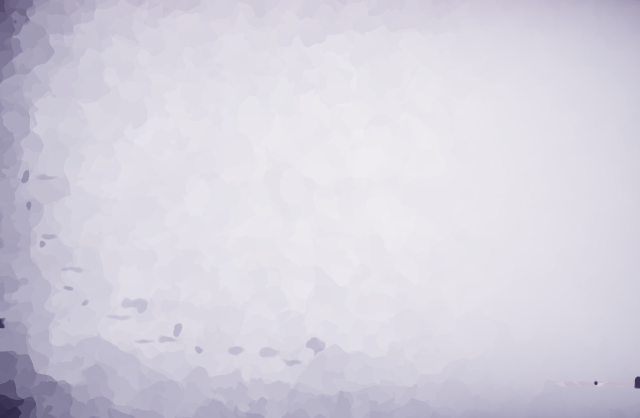
Reproduce this background procedurally as a WebGL 1 fragment shader.

```glsl
precision highp float;
// A pale lavender painted wall: an off-centre glow inside a dark, uneven vignette.
// Two layers of warped cells break the tone into dabs that fade out to the right;
// an arc of dark chips and a thin pink streak finish the lower part.

uniform vec2 u_resolution;

#define GLOW_CENTER vec2(0.60, 0.60)
#define GLOW_SIZE vec2(0.30, 0.42)
#define BASE_TONE 0.885
#define GLOW_GAIN 0.042
#define VIGNETTE_GAIN 1.12
#define COARSE_CELLS 12.0
#define FINE_CELLS 25.0
#define DAB_CONTRAST 0.034
#define CHIP_COUNT 18
#define CHIP_DEPTH 0.15
#define STREAK_Y 0.082

float aspect;

vec2 hash2(vec2 p) {
  vec2 k = vec2(dot(p, vec2(127.1, 311.7)), dot(p, vec2(269.5, 183.3)));
  return fract(sin(k) * 43758.5);
}

float gradientNoise(vec2 p) {
  vec2 i = floor(p), f = fract(p);
  vec2 u = f * f * (3.0 - 2.0 * f);
  vec2 e = vec2(1.0, 0.0);
  float a = dot(hash2(i) - 0.5, f);
  float b = dot(hash2(i + e.xy) - 0.5, f - e.xy);
  float c = dot(hash2(i + e.yx) - 0.5, f - e.yx);
  float d = dot(hash2(i + e.xx) - 0.5, f - e.xx);
  return 2.0 * mix(mix(a, b, u.x), mix(c, d, u.x), u.y);
}

vec2 warp(vec2 p) {
  return vec2(gradientNoise(p), gradientNoise(p + 37.4));
}

// Darkening from the four edges and, more strongly, the corners
float vignette(vec2 uv) {
  vec2 lo = clamp(uv, 0.0, 1.0), hi = 1.0 - lo;
  float edges = 0.23 * exp(-lo.x / 0.07) + 0.19 * exp(-lo.y / 0.10)
              + 0.075 * exp(-hi.y / 0.08) + 0.045 * exp(-hi.x / 0.09);
  float corners = 0.20 * exp(-lo.x / 0.10 - hi.y / 0.16)
                + 0.27 * exp(-lo.x / 0.11 - lo.y / 0.14)
                + 0.13 * exp(-hi.x / 0.13 - hi.y / 0.13)
                + 0.02 * exp(-hi.x / 0.15 - lo.y / 0.10);
  return VIGNETTE_GAIN * (edges + corners);
}

float tone(vec2 uv) {
  vec2 g = (uv - GLOW_CENTER) / GLOW_SIZE;
  return BASE_TONE + GLOW_GAIN * exp(-dot(g, g)) - vignette(uv);
}

// Tone of one dab, taken at its cell centre with a random offset
float dabTone(vec2 center, vec2 id) {
  vec2 uv = center / vec2(aspect, 1.0);
  float spread = DAB_CONTRAST + 0.24 * vignette(uv);
  return tone(uv) + spread * (hash2(id + 19.0).x - 0.5);
}

// Flat dabs from nearest cells, with antialiased borders
float dabs(vec2 p, float cells) {
  vec2 q = p * cells + 0.9 * warp(p * cells * 0.7) + 0.45 * warp(p * cells * 2.3);
  vec2 base = floor(q);
  vec2 c1 = q, c2 = q, id1 = base, id2 = base;
  float d1 = 9.0, d2 = 9.0;
  for (int j = -1; j <= 1; j++) {
    for (int i = -1; i <= 1; i++) {
      vec2 id = base + vec2(float(i), float(j));
      vec2 c = id + 0.1 + 0.8 * hash2(id + cells);
      float d = distance(q, c);
      if (d < d1) {
        d2 = d1; c2 = c1; id2 = id1;
        d1 = d; c1 = c; id1 = id;
      } else if (d < d2) {
        d2 = d; c2 = c; id2 = id;
      }
    }
  }
  float a = dabTone(c1 / cells, id1), b = dabTone(c2 / cells, id2);
  float blur = 1.5 * cells / u_resolution.y;
  return mix(0.5 * (a + b), a, smoothstep(0.0, blur, d2 - d1));
}

// Ragged ellipse coverage
float blot(vec2 p, vec2 center, vec2 radius) {
  vec2 d = (p - center) / radius + 1.4 * warp(p * 42.0);
  float soft = min(0.6, 1.2 / (u_resolution.y * radius.y));
  return 1.0 - smoothstep(1.0 - soft, 1.0 + soft, length(d));
}

// Chips follow an arc from the left side down to the lower middle
float chips(vec2 p) {
  float cover = 0.0;
  for (int i = 0; i < CHIP_COUNT; i++) {
    float t = float(i) / float(CHIP_COUNT - 1);
    vec2 h = hash2(vec2(float(i), 5.0));
    vec2 c = vec2((0.055 + 0.43 * pow(t, 1.8)) * aspect, 0.14 + 0.46 * (1.0 - t) * (1.0 - t));
    c += 0.07 * (h - 0.5);
    vec2 radius = vec2(0.008 + 0.024 * h.x * h.x, 0.005 + 0.012 * h.y * h.y);
    cover = max(cover, blot(p, c, radius) * mix(1.0, 0.45, h.x));
  }
  return cover;
}

void main() {
  aspect = u_resolution.x / u_resolution.y;
  vec2 p = gl_FragCoord.xy / u_resolution.y;
  vec2 uv = gl_FragCoord.xy / u_resolution;

  // Dabs on the left, smooth gradient on the right
  float rough = mix(1.0, 0.2, smoothstep(0.55, 0.82, uv.x));
  float dabbed = mix(dabs(p, COARSE_CELLS), dabs(p, FINE_CELLS), 0.5);
  float v = mix(tone(uv), dabbed, rough) - CHIP_DEPTH * chips(p);

  // Dark nicks on the side edges
  float nick = max(blot(p, vec2(0.998 * aspect, 0.087), vec2(0.013)),
                   blot(p, vec2(0.0, 0.227), vec2(0.011)));
  nick = max(nick, blot(p, vec2(0.932 * aspect, 0.083), vec2(0.004)));
  v = mix(v, 0.24, nick);

  // Tone to violet-grey, with a faint blue lift in the midtones
  float f = (v - 0.26) / 0.64;
  vec3 color = mix(vec3(0.26, 0.23, 0.36), vec3(0.90, 0.89, 0.92), f);
  color.b += 0.12 * f * (1.0 - f);
  color.r += 0.008 * smoothstep(0.85, 1.0, uv.y);

  // Pink streak with pale flakes at the lower right
  float line = 1.0 - smoothstep(0.002, 0.008, abs(uv.y - STREAK_Y + 0.006 * gradientNoise(p * 30.0)));
  line *= smoothstep(0.85, 0.89, uv.x) * (1.0 - nick);
  float flake = smoothstep(0.0, 0.25, gradientNoise(p * vec2(45.0, 90.0)));
  color = mix(color, mix(vec3(0.78, 0.70, 0.77), vec3(0.86, 0.83, 0.88), flake), 0.6 * line);

  gl_FragColor = vec4(color, 1.0);
}
```
